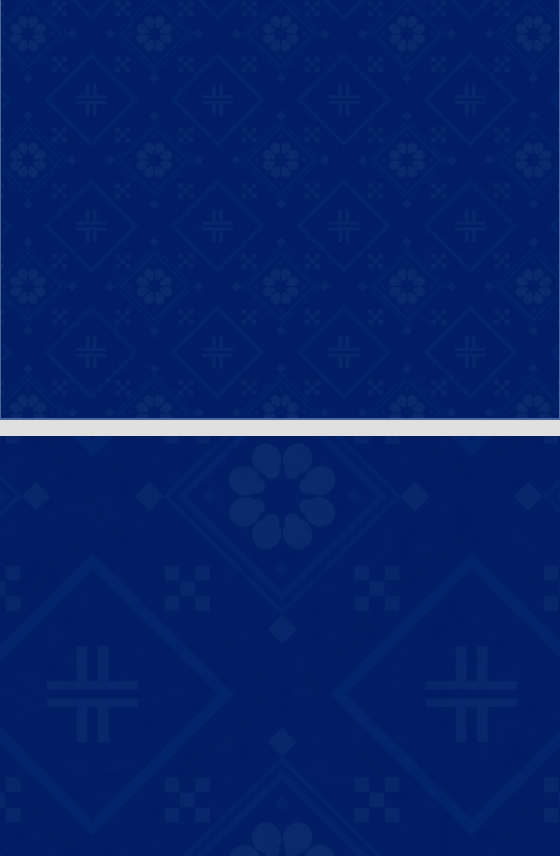
Top, the full canvas; bottom, a detail of the centre.
A Shadertoy shader for this pattern:

```glsl
// Deep blue tone-on-tone tile lattice: rosette diamonds, woven crosses and small checks.

const float REPEATS_DOWN = 3.324;
const vec2 ROSETTE_ORIGIN = vec2(0.2216, 0.057);
const vec2 CROSS_OFFSET = vec2(-0.5, -0.522);

const vec3 GROUND = vec3(0.004, 0.116, 0.394);
const vec3 SHADE = vec3(0.004, 0.106, 0.365);
const vec3 BAND = vec3(0.010, 0.144, 0.425);
const vec3 MOTIF = vec3(0.036, 0.160, 0.426);
const vec3 EDGE = vec3(0.29, 0.40, 0.61);

float hash(vec2 p) {
    p = fract(p * vec2(0.1031, 0.1137));
    p += dot(p, p.yx + 33.33);
    return fract((p.x + p.y) * p.x * 7.31);
}

float valueNoise(vec2 p) {
    vec2 i = floor(p), f = fract(p);
    f = f * f * (3.0 - 2.0 * f);
    return mix(mix(hash(i), hash(i + vec2(1, 0)), f.x),
               mix(hash(i + vec2(0, 1)), hash(i + vec2(1, 1)), f.x), f.y);
}

// Cell coordinates centred on the nearest repeat
vec2 repeatCell(vec2 p) { return fract(p + 0.5) - 0.5; }

float coverage(float d, float blur) { return smoothstep(blur, -blur, d); }

float boxDistance(vec2 p, vec2 halfSize) {
    vec2 q = abs(p) - halfSize;
    return length(max(q, 0.0)) + min(max(q.x, q.y), 0.0);
}

float diamondDistance(vec2 p, float radius) {
    return (abs(p.x) + abs(p.y) - radius) * 0.7071;
}

float diamondRing(vec2 p, float radius, float halfWidth) {
    return abs(diamondDistance(p, radius)) - halfWidth;
}

// Fold the four axis directions onto positive x
vec2 foldAxes(vec2 p) {
    p = abs(p);
    return p.x > p.y ? p : p.yx;
}

// Eight rounded petals, each tapering toward the open centre
float rosetteDistance(vec2 p) {
    float sector = 0.785398;
    float angle = (fract(atan(p.y, p.x) / sector) - 0.5) * sector;
    vec2 q = length(p) * vec2(cos(angle), sin(angle));
    float petal = length((q - vec2(0.107, 0.0)) * vec2(0.92, 1.0)) - 0.038;
    float stem = length(q - vec2(0.071, 0.0)) - 0.020;
    return min(petal, stem);
}

// Paired bars crossing at right angles, split by a central seam
float crossDistance(vec2 p) {
    vec2 q = abs(p);
    float upright = boxDistance(q - vec2(0.028, 0.080), vec2(0.014, 0.047));
    float level = boxDistance(q - vec2(0.0, 0.023), vec2(0.120, 0.011));
    return min(upright, level);
}

// Five squares of a three by three check
float checkDistance(vec2 p, float cell) {
    float corner = boxDistance(abs(p) - cell, vec2(cell * 0.47));
    return min(corner, boxDistance(p, vec2(cell * 0.47)));
}

void mainImage(out vec4 fragColor, in vec2 fragCoord) {
    vec2 uv = fragCoord / iResolution.xy;
    vec2 p = fragCoord / iResolution.y * REPEATS_DOWN;
    float blur = 0.9 * REPEATS_DOWN / iResolution.y;

    vec2 rosetteCell = repeatCell(p - ROSETTE_ORIGIN);
    vec2 crossCell = repeatCell(p - ROSETTE_ORIGIN - CROSS_OFFSET);
    vec2 axis = foldAxes(rosetteCell);

    // Ground with faint diagonal lattice shading
    float lattice = 1.0 - smoothstep(0.02, 0.07, abs(diamondDistance(crossCell, 0.46)));
    float weave = 0.5 + 0.5 * sin((p.x + p.y) * 180.0);
    vec3 color = mix(GROUND, SHADE, lattice * (0.12 + 0.12 * weave));

    // Diamond frames
    float frame = coverage(diamondRing(crossCell, 0.352, 0.015), blur);
    float outerLine = coverage(diamondRing(rosetteCell, 0.306, 0.006), blur);
    float innerLine = coverage(diamondRing(rosetteCell, 0.264, 0.009), blur);
    color = mix(color, BAND, 0.85 * frame);
    color = mix(color, BAND, max(0.65 * outerLine, 0.8 * innerLine));

    // Rosette, its corner marks and the diamonds beyond each tip
    float rosette = coverage(rosetteDistance(rosetteCell), blur);
    float tip = coverage(diamondDistance(axis - vec2(0.351, 0.0), 0.038), blur);
    float mark = coverage(diamondDistance(axis - vec2(0.190, 0.0), 0.020), blur);
    color = mix(color, MOTIF, max(rosette, max(0.75 * tip, 0.4 * mark)));

    // Cross and the checks at its four corners
    float bars = coverage(crossDistance(crossCell), blur);
    float checks = coverage(checkDistance(abs(crossCell) - vec2(0.25, 0.279), 0.0405), blur);
    color = mix(color, MOTIF, max(0.8 * bars, 0.75 * checks));

    // Slight mottling
    color += 0.007 * (valueNoise(p * 26.0) - 0.5) + 0.004 * (valueNoise(p * 75.0) - 0.5);

    // Pale hairline along the sides and base
    float side = min(uv.x, 1.0 - uv.x) * iResolution.x / iResolution.y;
    float hairline = max(step(side, 0.0026), step(uv.y, 0.0046));
    fragColor = vec4(mix(color, EDGE, hairline), 1.0);
}
```
